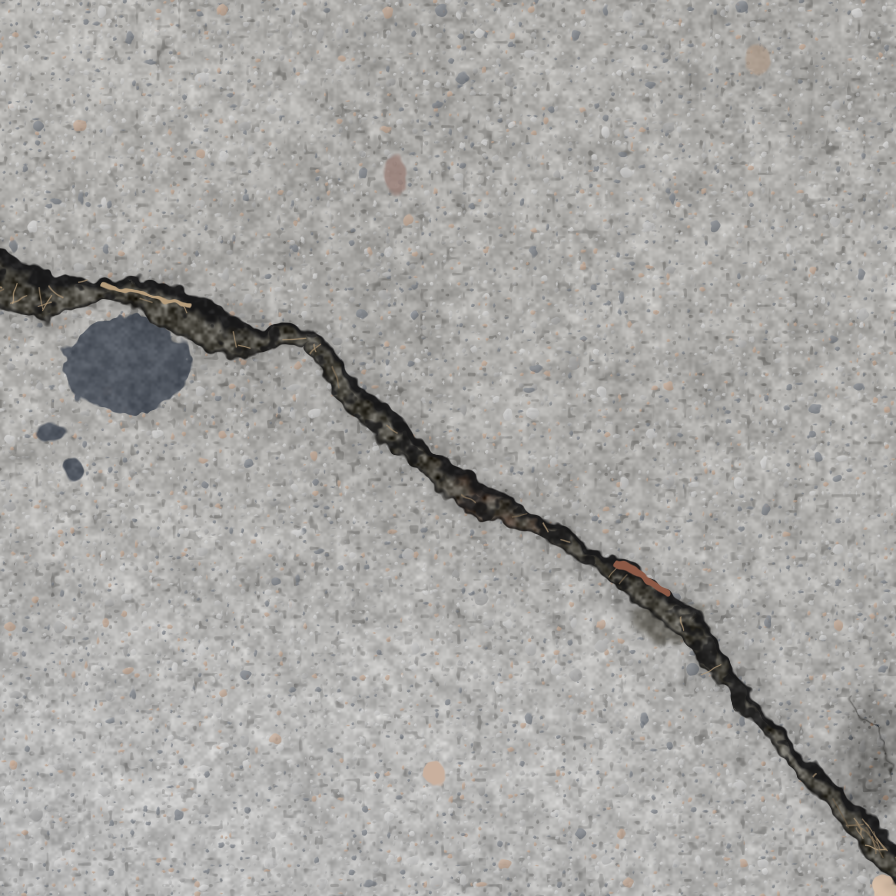
This texture is drawn by a Shadertoy shader. Its source:

```glsl
// Weathered concrete with embedded gravel, a dirt-filled diagonal crack and dark tar patches.
#define GRAIN 0.21
#define MOTTLE 0.10
#define RAGGED 0.011
#define FIBRES 44
#define CONCRETE vec3(0.672, 0.667, 0.655)
#define SOIL vec3(0.31, 0.30, 0.27)
#define SHADOW vec3(0.085, 0.085, 0.09)
#define TAR vec3(0.30, 0.325, 0.365)
#define STRAW vec3(0.66, 0.57, 0.45)
#define RUST vec3(0.44, 0.28, 0.22)

const int N = 20;
// Centre line of the crack, from left to right, and its half width.
const vec2 PATH[N] = vec2[N](
    vec2(-.007, .693), vec2(.049, .669), vec2(.104, .674), vec2(.146, .677),
    vec2(.195, .655), vec2(.267, .620), vec2(.306, .625), vec2(.345, .625),
    vec2(.380, .577), vec2(.436, .518), vec2(.492, .475), vec2(.534, .440),
    vec2(.592, .419), vec2(.667, .376), vec2(.716, .342), vec2(.768, .303),
    vec2(.814, .238), vec2(.885, .159), vec2(.944, .095), vec2(1.01, .026));
const float WIDTH[N] = float[N](
    .031, .026, .011, .016, .026, .021, .012, .009, .015, .017,
    .015, .020, .010, .011, .017, .018, .009, .009, .016, .018);

float hash(vec2 p) {
    return fract(sin(dot(p, vec2(127.1, 311.7))) * 43758.55);
}

float noise(vec2 p) {
    vec2 i = floor(p), f = fract(p);
    f = f * f * (3.0 - 2.0 * f);
    return mix(mix(hash(i), hash(i + vec2(1, 0)), f.x),
               mix(hash(i + vec2(0, 1)), hash(i + 1.0), f.x), f.y);
}

float fbm(vec2 p) {
    return 0.5 * noise(p) + 0.3 * noise(p * 2.1 + 7.3) + 0.2 * noise(p * 4.3 + 19.1);
}

float cover(float d, float soft) {
    float w = max(soft, 0.8 / iResolution.y);
    return 1.0 - smoothstep(-w, w, d);
}

float ellipse(vec2 p, vec2 centre, vec2 radius) {
    return (length((p - centre) / radius) - 1.0) * min(radius.x, radius.y);
}

float stroke(vec2 p, vec2 a, vec2 b, float r) {
    vec2 pa = p - a, ba = b - a;
    return length(pa - ba * clamp(dot(pa, ba) / dot(ba, ba), 0.0, 1.0)) - r;
}

// x: distance to the crack outline, y: position across it (-1 lower, +1 upper)
vec2 crack(vec2 p) {
    vec2 best = vec2(1e3, 0.0);
    for (int i = 0; i < N - 1; i++) {
        vec2 pa = p - PATH[i], ba = PATH[i + 1] - PATH[i];
        float t = clamp(dot(pa, ba) / dot(ba, ba), 0.0, 1.0);
        float w = mix(WIDTH[i], WIDTH[i + 1], t);
        float d = length(pa - ba * t) - w;
        if (d < best.x) best = vec2(d, (ba.x * pa.y - ba.y * pa.x) / (length(ba) * w));
    }
    return best;
}

// One pebble at most per cell, kept inside its cell.
vec3 gravel(vec3 col, vec2 p, float cells, float density) {
    vec2 q = p * cells, id = floor(q) + cells;
    float pick = hash(id + 3.7), tone = hash(id + 8.2);
    vec2 c = 0.3 + 0.4 * vec2(hash(id), hash(id + 5.1));
    vec2 r = mix(vec2(0.10), vec2(0.28), vec2(hash(id + 1.9), hash(id + 6.4)));
    vec2 f = fract(q) - c + 0.12 * (noise(q * 5.0) - 0.5);
    float m = cover(ellipse(f, vec2(0), r) / cells, 0.0008) * step(pick, density);
    vec3 stone = vec3(mix(0.60, 0.83, hash(id + 2.6)));
    if (tone < 0.20) stone = vec3(0.46, 0.48, 0.51);
    else if (tone > 0.86) stone = vec3(0.74, 0.63, 0.55);
    stone += 0.10 * dot(f / r, vec2(-0.4, 0.6));
    return mix(col, stone, m * 0.72);
}

void mainImage(out vec4 fragColor, in vec2 fragCoord) {
    vec2 p = fragCoord / iResolution.xy;
    float fine = 0.6 * noise(p * 135.0) + 0.4 * noise(p * 270.0 + 11.0) - 0.5;

    // Concrete: broad light, mottling, sandy grain and pits
    vec3 col = CONCRETE + vec3(0.07, 0.075, 0.085) * smoothstep(0.65, 0.0, p.y) * (1.0 - 0.6 * p.x);
    col += 0.05 * smoothstep(0.5, 0.0, length(p - vec2(0, 1)));
    col += MOTTLE * (fbm(p * 9.0) - 0.5) + 0.09 * (noise(p * 55.0) - 0.5) + GRAIN * fine;
    col -= 0.13 * smoothstep(0.72, 0.95, noise(p * 170.0 + 31.0));
    col = gravel(col, p, 128.0, 0.42);
    col = gravel(col, p + 0.37, 74.0, 0.34);
    col = gravel(col, p + 0.71, 38.0, 0.20);

    // Larger stones and tar patches
    vec2 rough = vec2(fbm(p * 38.0), fbm(p * 38.0 + 50.0)) - 0.5;
    vec2 s = p + rough * 0.012;
    col = mix(col, vec3(0.60, 0.50, 0.47), 0.8 * cover(ellipse(s, vec2(.441, .804), vec2(.013, .022)), 0.002));
    col = mix(col, vec3(0.68, 0.60, 0.53), 0.7 * cover(ellipse(s, vec2(.847, .931), vec2(.015, .017)), 0.002));
    col = mix(col, vec3(0.79, 0.69, 0.62), cover(ellipse(s, vec2(.484, .137), vec2(.009, .014)), 0.001));
    col = mix(col, vec3(0.86, 0.76, 0.67), cover(ellipse(s, vec2(.987, .008), vec2(.015, .014)), 0.001));
    vec2 t = p + rough * 0.034;
    float tar = ellipse(t, vec2(.141, .591), vec2(.066, .052));
    tar = min(tar, ellipse(s, vec2(.057, .519), vec2(.015, .010)));
    tar = min(tar, ellipse(s, vec2(.080, .475), vec2(.012, .013)));
    col = mix(col, TAR + 0.14 * fine + 0.08 * rough.x, 0.94 * cover(tar, 0.0015));

    // Crumbled slab and damp ground beside the crack
    col -= 0.17 * cover(ellipse(t, vec2(.975, .155), vec2(.037, .066)), 0.012);
    col -= 0.22 * cover(stroke(t, vec2(.955, .220), vec2(.995, .135), 0.001), 0.0025);
    col = mix(col, SOIL + 0.12 + 0.25 * fine, 0.85 * cover(ellipse(t, vec2(.748, .307), vec2(.036, .028)), 0.008));

    // Crack: soil filling with a deep shadow under the upper lip
    vec2 wobble = vec2(noise(p * 95.0), noise(p * 95.0 + 40.0)) - 0.5;
    vec2 c = crack(p + RAGGED * (rough * 1.3 + wobble * 0.7));
    col *= 1.0 - 0.12 * exp(-max(c.x, 0.0) * 85.0);
    vec3 fill = SOIL + 0.50 * fine + 0.28 * rough.y;
    float rusty = smoothstep(0.09, 0.02, abs(p.x - 0.555));
    fill = mix(fill, RUST + 0.4 * fine, 0.45 * rusty * noise(p * 60.0));
    float lip = smoothstep(0.10, 0.75, c.y + 0.9 * rough.x);
    float rim = smoothstep(-0.006, -0.001, c.x) * 0.65;
    float hollow = smoothstep(0.52, 0.68, fbm(p * 46.0 + 70.0)) * 0.8;
    fill = mix(fill, SHADOW + 0.12 * max(fine, 0.0), clamp(max(max(lip, rim), hollow), 0.0, 0.92));
    col = mix(col, fill, cover(c.x, 0.0014));

    // Scattered fibres and chips, denser toward the lower right end
    for (int i = 0; i < FIBRES; i++) {
        vec2 k = vec2(float(i), 4.3);
        int j = i < 30 ? int(hash(k) * float(N - 1)) : N - 2;
        vec2 o = mix(PATH[j], PATH[j + 1], hash(k + 1.3));
        o += WIDTH[j] * (vec2(hash(k + 2.1), hash(k + 3.7)) - 0.5);
        float a = i < 30 ? 6.28 * hash(k + 5.9) : 1.7 + 0.8 * hash(k + 5.9);
        vec2 dir = vec2(cos(a), sin(a)) * mix(0.002, i < 30 ? 0.012 : 0.028, hash(k + 7.7));
        float d = stroke(p + wobble * 0.003, o - dir, o + dir, 0.0007);
        col = mix(col, STRAW * mix(0.65, 1.2, hash(k + 9.1)), 0.75 * cover(d, 0.0007));
    }
    col = mix(col, STRAW * 1.08, cover(stroke(s, vec2(.115, .682), vec2(.215, .658), 0.0022), 0.001));
    col = mix(col, RUST * 1.25, cover(stroke(s, vec2(.690, .372), vec2(.745, .339), 0.0035), 0.001));

    fragColor = vec4(clamp(col, 0.0, 1.0), 1.0);
}
```
